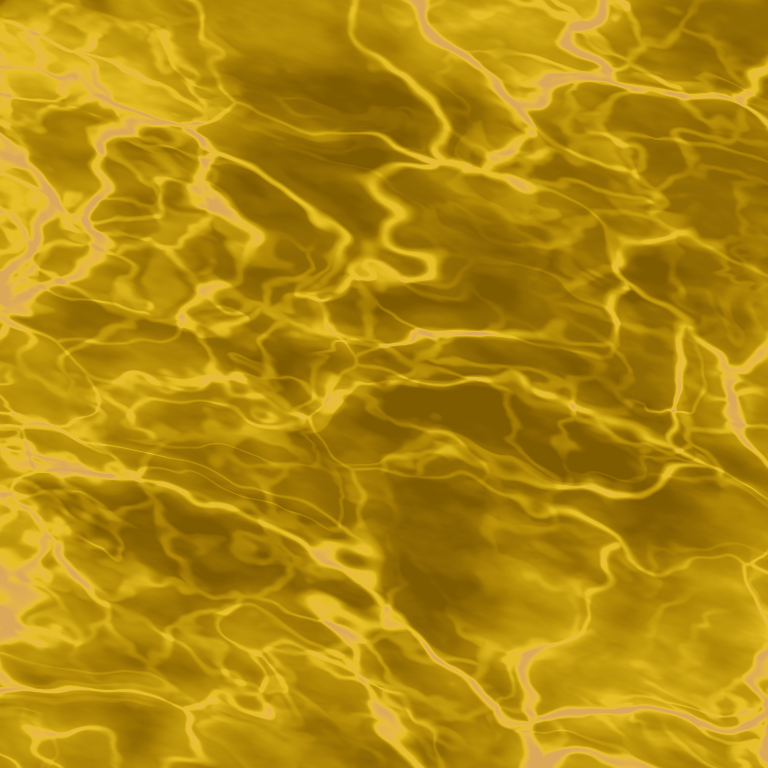
Reproduce this texture procedurally as a Shadertoy shader.

```glsl
// Golden liquid surface with a net of bright, wavy caustic filaments.

const vec2  CELL_COUNT   = vec2(3.8, 6.4);  // caustic cells across the canvas
const float SLOPE        = 0.24;            // filaments fall to the right
const float WARP         = 1.7;
const float LINE_WIDTH   = 0.055;
const float BASE_TONE    = 0.25;
const float BASE_CONTRAST = 1.35;
const float GLOW         = 0.20;
const float LINE_GAIN    = 0.58;
const float FINE_GAIN    = 0.32;
const float RIDGE_GAIN   = 0.26;

const vec3 SHADOW = vec3(0.50, 0.36, 0.00);
const vec3 BRONZE = vec3(0.57, 0.42, 0.01);
const vec3 OCHRE  = vec3(0.69, 0.53, 0.02);
const vec3 GOLD   = vec3(0.77, 0.62, 0.05);
const vec3 YELLOW = vec3(0.90, 0.75, 0.14);
const vec3 PALE   = vec3(0.91, 0.73, 0.25);
const vec3 ROSE   = vec3(0.86, 0.66, 0.34);

vec2 hash2(vec2 p) {
    vec3 q = fract(p.xyx * vec3(0.1031, 0.1030, 0.0973));
    q += dot(q, q.yzx + 33.33);
    return fract((q.xx + q.yz) * q.zy);
}

float noise(vec2 p) {
    vec2 i = floor(p), f = fract(p);
    f = f * f * (3.0 - 2.0 * f);
    vec2 e = vec2(0.0, 1.0);
    return mix(mix(hash2(i).x, hash2(i + e.yx).x, f.x),
               mix(hash2(i + e.xy).x, hash2(i + e.yy).x, f.x), f.y);
}

float fbm(vec2 p) {
    float sum = 0.0, amp = 0.533;
    for (int i = 0; i < 4; i++) {
        sum += amp * noise(p);
        p = mat2(1.6, 1.2, -1.2, 1.6) * p + 17.3;
        amp *= 0.5;
    }
    return sum;
}

vec2 warp(vec2 p, float amount) {
    return p + amount * (vec2(fbm(p + 3.1), fbm(p + 41.7)) - 0.5);
}

// Distance to the nearest border between Voronoi cells
float borderDistance(vec2 p) {
    vec2 cell = floor(p), f = fract(p), nearest = vec2(0.0);
    float best = 8.0, border = 8.0;
    for (int k = 0; k < 9; k++) {
        vec2 g = vec2(k % 3 - 1, k / 3 - 1);
        vec2 r = g + hash2(cell + g) - f;
        if (dot(r, r) < best) { best = dot(r, r); nearest = r; }
    }
    for (int k = 0; k < 25; k++) {
        vec2 g = vec2(k % 5 - 2, k / 5 - 2);
        vec2 r = g + hash2(cell + g) - f;
        vec2 d = r - nearest;
        if (dot(d, d) > 1e-5)
            border = min(border, dot(0.5 * (r + nearest), normalize(d)));
    }
    return border;
}

float filament(float d, float width) {
    return 1.0 - smoothstep(0.1 * width, width, d);
}

vec3 goldRamp(float t) {
    vec3 c = mix(SHADOW, BRONZE, smoothstep(-0.05, 0.15, t));
    c = mix(c, OCHRE,  clamp((t - 0.15) / 0.23, 0.0, 1.0));
    c = mix(c, GOLD,   clamp((t - 0.38) / 0.22, 0.0, 1.0));
    c = mix(c, YELLOW, clamp((t - 0.60) / 0.20, 0.0, 1.0));
    c = mix(c, PALE,   clamp((t - 0.80) / 0.20, 0.0, 1.0));
    return mix(c, ROSE, clamp((t - 1.00) / 0.25, 0.0, 1.0));
}

void mainImage(out vec4 fragColor, in vec2 fragCoord) {
    vec2 uv = fragCoord / iResolution.y;
    vec2 p = vec2(uv.x, uv.y + SLOPE * uv.x) * CELL_COUNT + 7.0;

    // Main net: lines of uneven width and strength with a soft glow
    vec2 q = warp(p, WARP);
    float d = borderDistance(q);
    float strength = smoothstep(0.22, 0.65, noise(p * 1.3 + 9.0));
    float net = filament(d, LINE_WIDTH * mix(0.6, 1.5, strength));
    float glow = exp(-6.0 * d);

    // Finer broken net and thin streaks gathered in patches
    float patches = smoothstep(0.35, 0.68, fbm(p * 0.8 + 23.0));
    float fine = filament(borderDistance(warp(p * 1.9 + 5.0, 2.0)), 0.13);
    float ridge = abs(fbm(q * vec2(1.3, 1.7) + 61.0) - 0.5);
    float streak = filament(ridge, 0.05);

    // Cloudy depth below the surface, with small flat ripples
    float depth = fbm(q * vec2(0.9, 1.0) + 80.0) - 0.5;
    float ripple = fbm(p * vec2(3.5, 5.0) + 31.0) - 0.5;

    float tone = BASE_TONE + BASE_CONTRAST * depth + 0.5 * ripple
               + GLOW * glow
               + LINE_GAIN * net * mix(0.35, 1.0, strength)
               + FINE_GAIN * fine * patches
               + RIDGE_GAIN * streak * mix(0.4, 1.0, patches);
    fragColor = vec4(goldRamp(tone), 1.0);
}
```
